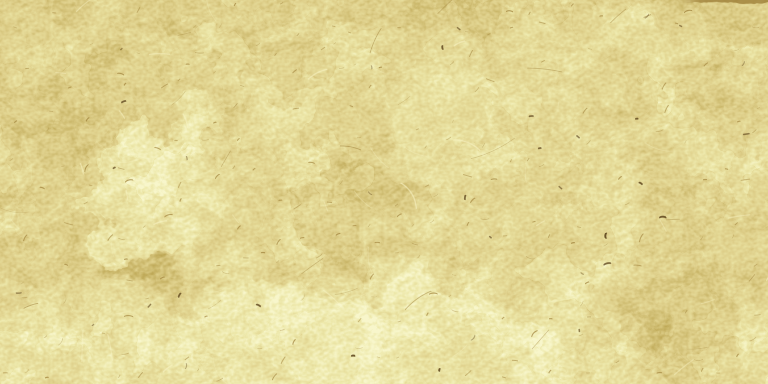
Give the GLSL for this texture, as a WebGL 2 fragment shader.

```glsl
#version 300 es
precision highp float;

uniform vec2 u_resolution;
out vec4 fragColor;

const vec3 PAPER[5] = vec3[5](
    vec3(0.82, 0.75, 0.46), vec3(0.87, 0.81, 0.54), vec3(0.90, 0.86, 0.60),
    vec3(0.93, 0.91, 0.67), vec3(0.96, 0.95, 0.76));
const vec3 FLECK_INK = vec3(0.33, 0.23, 0.08);
const vec3 FIBRE_BROWN = vec3(0.62, 0.50, 0.22);
const vec3 FIBRE_PALE = vec3(0.98, 0.96, 0.78);

vec2 hash2(vec2 p) {
    vec3 q = fract(p.xyx * vec3(0.1031, 0.1030, 0.0973));
    q += dot(q, q.yzx + 33.33);
    return fract((q.xx + q.yz) * q.zy);
}

mat2 rotation(float a) {
    return mat2(cos(a), sin(a), -sin(a), cos(a));
}

float cornerSlope(vec2 cell, vec2 offset) {
    float a = 6.2832 * hash2(cell).x;
    return dot(vec2(cos(a), sin(a)), offset);
}

float gradientNoise(vec2 p) {
    vec2 i = floor(p), f = p - i, e = vec2(1.0, 0.0);
    vec2 u = f * f * f * (f * (f * 6.0 - 15.0) + 10.0);
    return mix(
        mix(cornerSlope(i, f), cornerSlope(i + e.xy, f - e.xy), u.x),
        mix(cornerSlope(i + e.yx, f - e.yx), cornerSlope(i + 1.0, f - 1.0), u.x), u.y);
}

float fbm(vec2 p, int octaves, float gain) {
    float sum = 0.0, amp = 0.5;
    for (int i = 0; i < octaves; i++) {
        sum += amp * gradientNoise(p);
        p = rotation(0.6) * p * 2.03 + 11.7;
        amp *= gain;
    }
    return sum;
}

float blob(vec2 p, vec2 centre, vec2 radius) {
    vec2 d = (p - centre) / radius;
    return exp(-dot(d, d));
}

// Scattered capsules, one candidate per cell; returns coverage
float flecks(vec2 p, float cell, float chance, vec2 halfSize, float angle, float spread, float seed, float px) {
    vec2 home = floor(p / cell);
    float cover = 0.0;
    for (int y = -1; y <= 1; y++)
    for (int x = -1; x <= 1; x++) {
        vec2 id = home + vec2(x, y);
        vec2 pick = hash2(id + seed), size = hash2(id + seed + 37.0);
        vec2 d = p - (id + 0.15 + 0.7 * hash2(id + seed + 71.0)) * cell;
        d = rotation(-angle - spread * (pick.y - 0.5)) * d;
        d.y += d.x * d.x * (size.y - 0.5) * 0.6 / halfSize.x;
        d.x = max(abs(d.x) - halfSize.x * mix(0.25, 1.0, size.x * size.x), 0.0);
        float w = halfSize.y * mix(0.5, 1.0, size.y);
        float ink = 1.0 - smoothstep(w - px, w + px, length(d));
        cover = max(cover, ink * step(pick.x, chance) * mix(0.4, 1.0, size.y));
    }
    return cover;
}

// Ragged pale layers and stains, in palette steps
float layerTone(vec2 p, vec2 warp) {
    vec2 q = p + warp * 0.24;
    float band = 1.0 - smoothstep(0.22, 0.265, q.y);
    band *= mix(0.5, 1.0, smoothstep(0.29, 0.33, q.x)) * (1.0 - 0.8 * smoothstep(1.42, 1.66, q.x));
    vec2 s = rotation(-0.75) * (q - vec2(0.44, 0.53));
    float torn = 1.0 - smoothstep(0.97, 1.03, length(s / vec2(0.25, 0.14)));
    torn *= 1.0 - smoothstep(0.38, 0.62, p.x);
    float tone = 1.25 * band + 1.3 * torn;
    tone -= 1.2 * blob(q, vec2(0.12, 0.52), vec2(0.34, 0.24));
    tone -= 1.5 * blob(q, vec2(0.36, 0.32), vec2(0.08, 0.05));
    tone -= 1.3 * blob(q, vec2(1.76, 0.13), vec2(0.20, 0.12));
    tone -= 0.8 * blob(q, vec2(1.90, 0.36), vec2(0.16, 0.15));
    tone -= 0.6 * blob(q, vec2(0.95, 0.50), vec2(0.22, 0.14));
    return tone - 0.7 * smoothstep(0.90, 1.02, q.y);
}

// Thin flakes with crisp rims that come and go
float flakeTone(vec2 p, float frequency, float px) {
    float f = fbm(p * frequency, 4, 0.55);
    float soft = 0.008 + px * frequency * 0.3;
    float presence = smoothstep(-0.05, 0.2, gradientNoise(p * 4.0 + 5.3));
    float rim = 1.0 - smoothstep(0.0, soft * 2.0, abs(f - 0.07));
    return presence * (0.75 * smoothstep(-soft, soft, f - 0.07) - 0.5 * rim);
}

vec3 paperColour(float tone) {
    float t = clamp(tone, -1.5, 4.4);
    int i = clamp(int(floor(t)), 0, 3);
    return mix(PAPER[i], PAPER[i + 1], t - float(i));
}

void main() {
    vec2 p = gl_FragCoord.xy / u_resolution.y;
    float px = 0.7 / u_resolution.y;
    vec2 warp = vec2(fbm(p * 6.0 + 3.1, 5, 0.6), fbm(p * 6.0 + 41.7, 5, 0.6));
    vec2 along = rotation(-0.45) * p;

    // Cloudy pulp, then tooth and grain
    float tone = 1.92 + layerTone(p, warp);
    tone += 2.2 * fbm(p * 3.0 + 19.0 + warp, 4, 0.55);
    tone += 2.6 * fbm(p * vec2(9.0, 13.0) + 7.0 + warp * 2.0, 4, 0.65);
    tone += flakeTone(p + 2.0, 6.0, px) + 0.6 * flakeTone(p + 9.0, 11.0, px);
    tone += 0.8 * gradientNoise(along * vec2(28.0, 85.0));
    tone += 1.3 * gradientNoise(p * vec2(92.0, 118.0)) - 0.2;
    vec3 colour = paperColour(tone);

    // Fibres and dark specks
    colour = mix(colour, FIBRE_PALE, 0.55 * flecks(p, 0.13, 0.3, vec2(0.045, 0.0018), -0.5, 2.4, 5.0, px));
    colour = mix(colour, FIBRE_BROWN, 0.6 * flecks(p, 0.17, 0.3, vec2(0.065, 0.0012), 0.45, 1.6, 13.0, px));
    colour = mix(colour, FIBRE_BROWN, 0.75 * flecks(p, 0.05, 0.28, vec2(0.011, 0.0015), 0.4, 1.5, 29.0, px));
    colour = mix(colour, FLECK_INK, 0.85 * flecks(p, 0.09, 0.16, vec2(0.008, 0.0026), 0.5, 2.5, 53.0, px));

    // Worn sliver on the upper edge
    float sliver = smoothstep(1.76, 1.84, p.x) * smoothstep(-px, px, p.y - 0.994 + warp.y * 0.02);
    fragColor = vec4(mix(colour, FIBRE_BROWN, 0.8 * sliver), 1.0);
}
```
